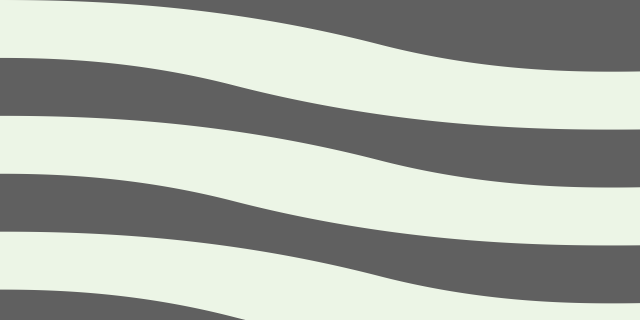
A Shadertoy shader for this pattern:

```glsl
// Broad pale ribbons flowing over a grey ground, stacked at an even pitch.
// Each ribbon lies between two S-curves whose inflections sit at mirrored
// positions, so it swells midway between every crest and trough.

const vec3 GROUND = vec3(0.378, 0.378, 0.378);
const vec3 RIBBON = vec3(0.927, 0.960, 0.902);

// Lengths in canvas heights, measured from the top left
const int RIBBON_COUNT = 3;
const float PITCH = 0.362;
const float THICKNESS = 0.181;
const float HALF_WAVE = 1.914;
const float FALL = 0.224;
const float LATE_BEND = 0.619;
const float CURVE_POWER = 2.2;

// Triangle wave: 0 at each crest, 1 at each trough
float foldWave(float x, float halfWave) {
    return abs(mod(x / halfWave + 1.0, 2.0) - 1.0);
}

// Smooth fall from 0 to 1 with its inflection at (bend, bend)
float sCurve(float t, float bend, float power) {
    return t < bend
        ? bend * pow(t / bend, power)
        : 1.0 - (1.0 - bend) * pow((1.0 - t) / (1.0 - bend), power);
}

// Coverage of the span from top to bottom, softened over one pixel
float spanCoverage(float y, float top, float bottom, float pixel) {
    float inside = min(y - top, bottom - y);
    return clamp(inside / pixel + 0.5, 0.0, 1.0);
}

void mainImage(out vec4 fragColor, in vec2 fragCoord) {
    float pixel = 1.0 / iResolution.y;
    vec2 p = vec2(fragCoord.x, iResolution.y - fragCoord.y) * pixel;

    // Shared boundary curves
    float t = foldWave(p.x, HALF_WAVE);
    float upperEdge = FALL * sCurve(t, LATE_BEND, CURVE_POWER);
    float lowerEdge = THICKNESS + FALL * sCurve(t, 1.0 - LATE_BEND, CURVE_POWER);

    // Ribbons stacked downward from the top
    float coverage = 0.0;
    for (int i = 0; i < RIBBON_COUNT; i++) {
        float offset = float(i) * PITCH;
        coverage = max(coverage, spanCoverage(p.y, upperEdge + offset, lowerEdge + offset, pixel));
    }

    fragColor = vec4(mix(GROUND, RIBBON, coverage), 1.0);
}
```
